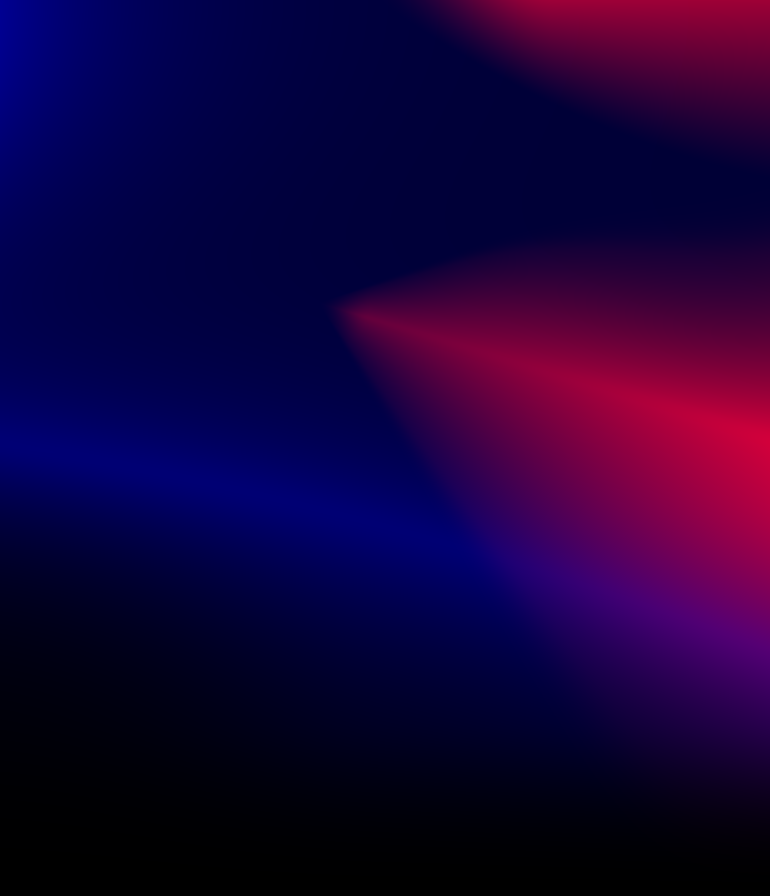
This background is drawn by a Shadertoy shader. Its source:

```glsl
#define ASPECT 0.859
#define BASE_BLUE 0.21
#define RIDGE_BLUE 0.45
#define CORNER_BLUE 0.36
#define TOP_RED 0.62
#define FAN_APEX vec2(0.355, 0.338)
#define FAN_UPPER -0.366
#define FAN_RIDGE 0.290
#define FAN_LOWER 1.085
#define ROUNDING 0.015

// Smooth minimum with blend width k
float softMin(float a, float b, float k) {
    float h = max(k - abs(a - b), 0.0) / k;
    return min(a, b) - 0.25 * h * h * k;
}

// Blue band bending down to the right, with a long dark tail below
float blueBand(vec2 pos) {
    float u = pos.x / ASPECT;
    float offset = pos.y - (0.495 + 0.14 * u + 0.09 * u * u);
    float dist = sqrt(offset * offset + ROUNDING * ROUNDING) - ROUNDING;
    float above = BASE_BLUE + (RIDGE_BLUE - BASE_BLUE) * exp(-dist / 0.09);
    float decay = mix(8.5, 5.5, smoothstep(0.0, 0.5, u));
    float floorFade = 1.0 - smoothstep(0.8, 1.0, pos.y);
    float below = RIDGE_BLUE * exp(-decay * dist) * floorFade;
    return offset < 0.0 ? above : below;
}

// Blue light entering from the upper left corner
float cornerGlow(vec2 pos) {
    float fall = pos.y / 0.24;
    return CORNER_BLUE * exp(-6.0 * pos.x - fall * fall);
}

// Red fan opening to the right, brightest along its inner ridge
float redFan(vec2 pos) {
    vec2 ray = pos - FAN_APEX;
    float radius = length(ray);
    float angle = atan(ray.y, ray.x + 1e-5);
    float upper = max((angle - FAN_UPPER) / (FAN_RIDGE - FAN_UPPER), 0.0);
    float lower = max((FAN_LOWER - angle) / (FAN_LOWER - FAN_RIDGE), 0.0);
    upper = pow(upper, mix(1.0, 2.1, smoothstep(0.15, 0.5, radius)));
    upper *= smoothstep(0.0, 0.15, upper);
    lower *= smoothstep(0.0, 0.2, lower);
    float profile = max(softMin(upper, lower, 0.08), 0.0);
    float strength = (0.34 + 0.94 * radius) * smoothstep(0.0, 0.06, radius);
    return profile * strength * (1.0 - smoothstep(0.55, 1.0, pos.y));
}

// Red sheet hanging from the upper right edge
float redSheet(vec2 pos) {
    float run = max(pos.x - 0.42, 0.0);
    float edge = run * (0.7 - 0.56 * run);
    float depth = clamp(1.0 - pos.y / max(edge, 1e-4), 0.0, 1.0);
    return TOP_RED * pow(depth, 1.15) * smoothstep(0.0, 0.2, run);
}

void mainImage(out vec4 fragColor, in vec2 fragCoord) {
    // Canvas position, measured downward from the top edge
    vec2 uv = fragCoord / iResolution.xy;
    vec2 pos = vec2(uv.x * ASPECT, 1.0 - uv.y);

    float red = redFan(pos) + redSheet(pos);
    float blue = blueBand(pos) + cornerGlow(pos);
    fragColor = vec4(red, 0.0, blue, 1.0);
}
```
